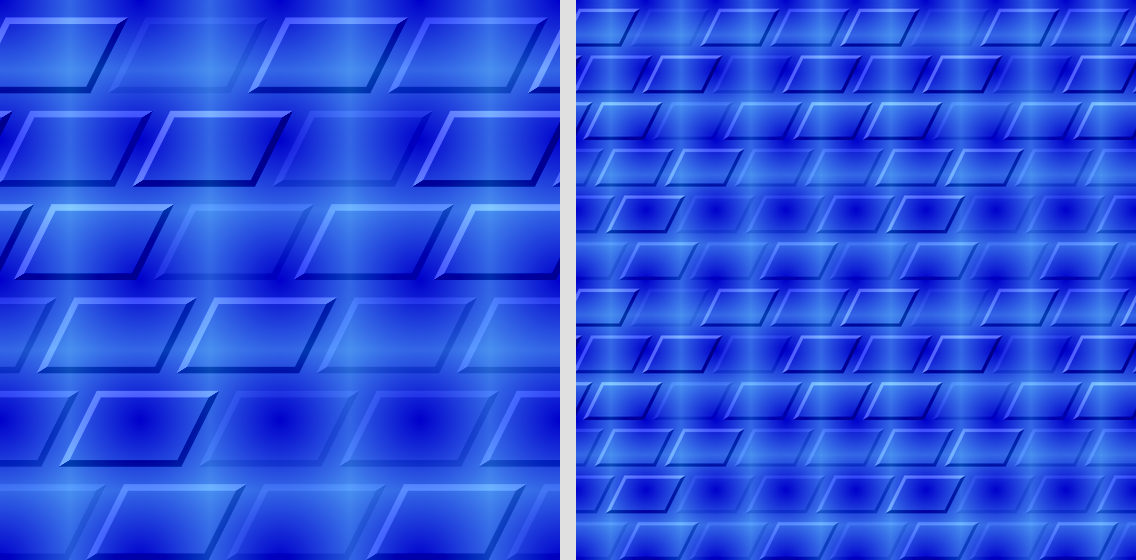
Left, the tile; right, the same tile 2 across and 2 down.
This pattern is drawn by a WebGL 1 fragment shader. Its source:

```glsl
precision highp float;

uniform vec2 u_resolution;

#define COLS 4.0          // bricks and glow cells across
#define ROWS 6.0          // brick courses, even so the bond wraps
#define SLANT 0.5         // sideways lean per unit of height
#define BRICK vec2(0.875, 0.8125) // brick size as a share of its cell
#define BEVEL 0.0117      // bevel width in canvas units
#define RELIEF 0.28       // strongest bevel light and shade
#define JITTER 0.055      // sideways shift of a course, in cells
#define DEEP_BLUE vec3(0.0, 0.0, 0.8)
#define GLOW vec3(0.4, 0.8, 0.2)

float hash(vec2 p) {
    vec3 q = fract(vec3(p.xyx) * vec3(0.1031, 0.1030, 0.0973) + 0.137);
    q += dot(q, q.yzx + 33.33);
    return fract((q.x + q.y) * q.z);
}

// Radial gradients around a square lattice, creased where cells meet
vec3 glowLattice(vec2 p) {
    return DEEP_BLUE + GLOW * length(fract(p * COLS + 0.5) - 0.5);
}

// Signed light of slanted, bevelled bricks in running bond
float brickRelief(vec2 p, float pixel) {
    // Courses count downward from the top, each centred in its cell
    float v = mod((1.0 - p.y) * ROWS - 0.5 * (1.0 - BRICK.y), ROWS);
    float row = floor(v);
    float shift = 0.5 * mod(row, 2.0) + JITTER * (hash(vec2(row, 17.0)) - 0.3);
    float u = (p.x + SLANT * v / ROWS) * COLS - shift;
    float col = mod(floor(u), COLS);
    vec2 local = fract(vec2(u, v)) - 0.5;

    // Inward distances to the slanted sides and to the level edges
    vec2 inset = (0.5 * BRICK - abs(local)) / vec2(COLS, ROWS);
    inset.x /= sqrt(1.0 + SLANT * SLANT);
    float depth = min(inset.x, inset.y);
    float band = smoothstep(-pixel, pixel, depth)
               - smoothstep(BEVEL - pixel, BEVEL + pixel, depth);

    // Left and top faces catch light, right and bottom fall into shade
    vec2 facing = -sign(local);
    float mitre = smoothstep(-pixel, pixel, inset.y - inset.x);
    float light = mix(facing.y, facing.x, mitre);

    float strength = mix(0.06, 1.0, hash(vec2(col, row) + 3.0));
    return light * band * strength * RELIEF;
}

void main() {
    vec2 p = gl_FragCoord.xy / u_resolution;
    float pixel = 0.6 / min(u_resolution.x, u_resolution.y);
    vec3 color = glowLattice(p) + brickRelief(p, pixel);
    gl_FragColor = vec4(clamp(color, 0.0, 1.0), 1.0);
}
```
